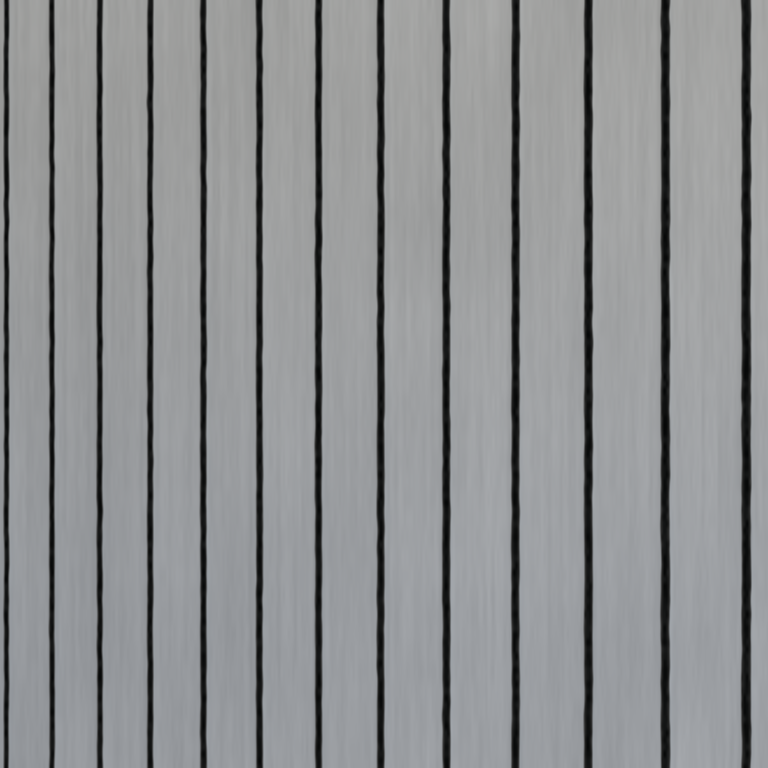
Reproduce this texture procedurally as a Shadertoy shader.

```glsl
// Grey vertical planks with dark gaps, widening from left to right in perspective.

const float FIRST_GAP = 0.0085;   // x of the leftmost gap
const float SPREAD = 1.095;       // scale of the geometric spacing
const float GROWTH = 1.054;       // width ratio of neighbouring planks
const float GAP_RATIO = 0.056;    // half gap width per plank width

const vec3 PLANK_TOP = vec3(0.625, 0.627, 0.622);
const vec3 PLANK_BOTTOM = vec3(0.600, 0.612, 0.628);
const vec3 GAP_CORE = vec3(0.050, 0.055, 0.055);
const vec3 GAP_RIM = vec3(0.150, 0.148, 0.143);

float hash(vec2 p) {
    return fract(sin(dot(p, vec2(127.1, 311.7))) * 43758.5453);
}

float noise(vec2 p) {
    vec2 cell = floor(p);
    vec2 f = fract(p);
    f = f * f * (3.0 - 2.0 * f);
    float low = mix(hash(cell), hash(cell + vec2(1.0, 0.0)), f.x);
    float high = mix(hash(cell + vec2(0.0, 1.0)), hash(cell + 1.0), f.x);
    return mix(low, high, f.y);
}

// Continuous plank index at x, and its inverse
float plankIndex(float x) {
    return log(1.0 + (x - FIRST_GAP) / SPREAD) / log(GROWTH);
}

float gapCentre(float index) {
    return FIRST_GAP + SPREAD * (pow(GROWTH, index) - 1.0);
}

// Brushed surface: soft lighting, plank tint, vertical grain and faint blotches
vec3 plankColor(vec2 uv, float id) {
    vec3 color = mix(PLANK_BOTTOM, PLANK_TOP, smoothstep(0.1, 1.0, uv.y));
    float shade = 0.020 * (uv.x - 0.4) + 0.016 * (hash(vec2(id, 7.0)) - 0.5);
    shade += 0.030 * (noise(vec2(uv.x * 190.0, uv.y * 5.0 + id)) - 0.5);
    shade += 0.018 * (noise(uv * vec2(330.0, 40.0)) - 0.5);
    shade += 0.024 * (noise(uv * vec2(9.0, 7.0) + 3.0) - 0.5);
    return color + shade;
}

// Dark groove with a slightly lighter, fibrous rim
vec3 gapColor(vec2 uv, float across) {
    float fibre = noise(uv * vec2(260.0, 110.0));
    float rim = smoothstep(0.15, 1.0, across);
    return mix(GAP_CORE, GAP_RIM, rim) + 0.07 * (fibre - 0.4);
}

void mainImage(out vec4 fragColor, in vec2 fragCoord) {
    vec2 uv = fragCoord / iResolution.xy;
    float index = plankIndex(uv.x);
    float gap = floor(index + 0.5);
    float spacing = SPREAD * log(GROWTH) * pow(GROWTH, gap);

    // Gap edges waver slightly along their length
    float waver = noise(vec2(gap * 17.0, uv.y * 45.0)) - 0.5;
    float offset = uv.x - gapCentre(gap) - 0.0010 * waver;
    float halfWidth = spacing * GAP_RATIO;
    halfWidth *= 0.94 + 0.12 * noise(vec2(gap * 31.0, uv.y * 60.0));

    float soft = max(0.0018, 0.75 / iResolution.x);
    float edge = abs(offset) - halfWidth;
    float gapMask = 1.0 - smoothstep(-soft, soft, edge);

    // A pale bevel on the right of each gap and faint shade on the left
    vec3 color = plankColor(uv, floor(index));
    float nearEdge = exp(-max(edge, 0.0) / 0.004);
    color += nearEdge * (offset > 0.0 ? vec3(0.010, 0.020, 0.026) : vec3(-0.035));

    color = mix(color, gapColor(uv, abs(offset) / halfWidth), gapMask);
    fragColor = vec4(clamp(color, 0.0, 1.0), 1.0);
}
```
